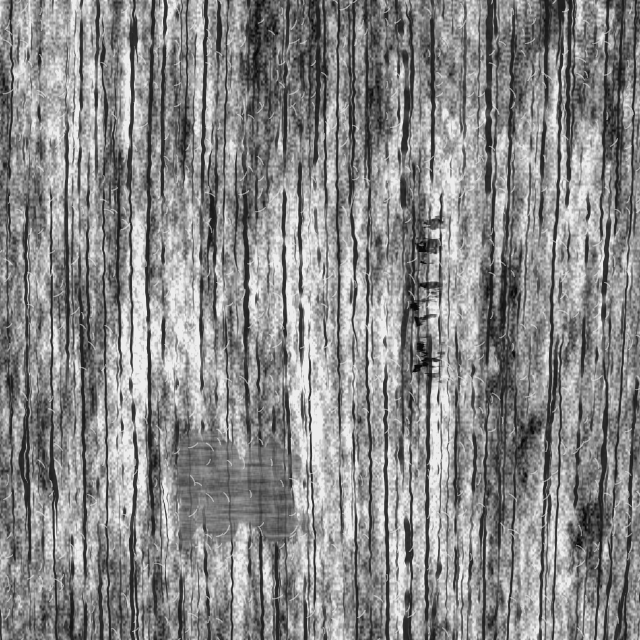
Write a Shadertoy shader that draws this texture.

```glsl
// Weathered grey timber with upright grain, drawn from stretched value noise.
// Layers of broken cracks, tapered gouges, worn blotches, a bare patch,
// a cross-grained scar and pale loose fibres are blended over the wood tone.

const float DARK = 0.09;
const float WOOD = 0.69;
const float PALE = 0.93;

float hash(vec2 p) {
    return fract(sin(dot(p, vec2(127.1, 311.7))) * 43758.5453);
}

float noise(vec2 p) {
    vec2 i = floor(p), f = fract(p);
    f = f * f * (3.0 - 2.0 * f);
    float low = mix(hash(i), hash(i + vec2(1, 0)), f.x);
    float high = mix(hash(i + vec2(0, 1)), hash(i + vec2(1, 1)), f.x);
    return mix(low, high, f.y);
}

float fbm(vec2 p) {
    float sum = 0.0, weight = 0.533;
    for (int i = 0; i < 4; i++) {
        sum += weight * noise(p);
        p = p * 2.03 + 17.3;
        weight *= 0.5;
    }
    return sum;
}

// One wandering crack per column; it thins out and breaks along its length
float cracks(vec2 p, float count, float halfWidth, float coverage, float seed) {
    float x = p.x * count;
    float id = floor(x);
    float r = hash(vec2(id, seed));
    float wander = noise(vec2(id * 7.3 + seed, p.y * 7.0)) - 0.5;
    float centre = 0.5 + 0.5 * (r - 0.5) + 0.25 * wander;
    float run = 0.65 * noise(vec2(id * 3.7 + seed, p.y * 3.5))
              + 0.35 * noise(vec2(id * 5.1 + seed, p.y * 45.0));
    float presence = smoothstep(0.85 - coverage, 1.1 - coverage, run);
    float width = halfWidth * presence * (0.5 + r);
    float d = abs(fract(x) - centre) / count;
    return presence * (1.0 - smoothstep(width - 0.0008, width + 0.0013, d));
}

// Scattered deep splits that taper to a point at both ends
float gouges(vec2 p) {
    float mask = 0.0;
    for (int i = 0; i < 16; i++) {
        float k = float(i);
        vec2 centre = vec2(hash(vec2(k, 2.0)), hash(vec2(k, 5.0)));
        float reach = mix(0.04, 0.16, hash(vec2(k, 8.0)));
        vec2 q = p - centre;
        q.x += 0.012 * (noise(vec2(k * 9.0, p.y * 18.0)) - 0.5);
        float taper = max(0.0, 1.0 - abs(q.y) / reach);
        float width = 0.006 * taper * noise(vec2(k * 4.0, p.y * 35.0));
        float edge = 1.0 - smoothstep(width - 0.001, width + 0.0015, abs(q.x));
        mask = max(mask, edge * smoothstep(0.0, 0.2, taper));
    }
    return mask;
}

// Short pale strands, one in some cells of a grid, mostly upright
float strands(vec2 p, float count, float share) {
    vec2 id = floor(p * count);
    vec2 q = fract(p * count) - 0.5;
    float angle = (hash(id + 3.0) - 0.5) * 2.4;
    q = mat2(cos(angle), -sin(angle), sin(angle), cos(angle)) * q;
    q.x += 0.6 * q.y * q.y;
    q.y -= clamp(q.y, -0.3, 0.3);
    float line = 1.0 - smoothstep(0.0004, 0.0018, length(q) / count);
    return line * step(hash(id + 11.0), share);
}

// Soft, ragged-edged box mask
float patchMask(vec2 p, vec2 centre, vec2 size, float ragged) {
    vec2 q = abs(p - centre) - size;
    float d = max(q.x, q.y) + ragged * (fbm(p * vec2(45.0, 22.0)) - 0.5);
    return 1.0 - smoothstep(-0.006, 0.006, d);
}

void mainImage(out vec4 fragColor, in vec2 fragCoord) {
    vec2 uv = fragCoord / iResolution.y;

    // Grain coordinates: slow bends, a lean to the right, ragged edges
    vec2 grain = uv;
    grain.x += 0.03 * (noise(uv * vec2(3.0, 1.6)) - 0.5);
    grain.x -= 0.05 * uv.y * smoothstep(0.45, 1.0, uv.x);
    grain.x += 0.003 * (noise(uv * vec2(50.0, 90.0)) - 0.5);

    // Wood tone, from broad bands down to grit
    float tone = WOOD;
    tone += 0.65 * (fbm(grain * vec2(55.0, 3.5)) - 0.5);
    tone += 0.60 * (fbm(grain * vec2(130.0, 35.0)) - 0.5);
    tone += 0.60 * (fbm(uv * vec2(9.0, 4.0)) - 0.5);
    tone += 0.34 * (noise(uv * vec2(330.0, 250.0)) - 0.5);

    // Worn dark blotches, stronger towards the right
    float wear = fbm(grain * vec2(22.0, 7.0) + 31.0)
               + 0.35 * (fbm(grain * vec2(120.0, 45.0)) - 0.5);
    tone -= mix(0.17, 0.26, uv.x) * smoothstep(0.52, 0.64, wear);

    // Smooth bare patch and cross-grained scar
    float bare = patchMask(uv, vec2(0.37, 0.23), vec2(0.085, 0.075), 0.10);
    float streak = fbm(uv * vec2(25.0, 190.0));
    tone = mix(tone, 0.42 + 0.45 * (streak - 0.5), 0.75 * bare);
    float scar = patchMask(uv, vec2(0.665, 0.53), vec2(0.022, 0.13), 0.05);
    float ridge = fbm(uv * vec2(28.0, 85.0) + 5.0);
    tone -= scar * (0.12 + 0.5 * smoothstep(0.53, 0.66, ridge));

    // Cracks of three sizes, then the deep gouges
    float dark = cracks(grain, 46.0, 0.0019, 0.52, 1.0);
    dark = max(dark, 0.75 * cracks(grain, 87.0, 0.0011, 0.38, 4.0));
    dark = max(dark, cracks(grain, 17.0, 0.0032, 0.40, 9.0));
    dark *= 1.0 - 0.6 * bare;
    dark = max(dark, gouges(grain));
    tone = mix(tone, DARK, 0.88 * dark);

    // Loose fibres catch the light
    float fibre = max(strands(uv, 38.0, 0.16), strands(uv + 0.37, 61.0, 0.14));
    tone = mix(tone, PALE, 0.5 * fibre);

    fragColor = vec4(vec3(clamp(tone, 0.04, PALE)), 1.0);
}
```
